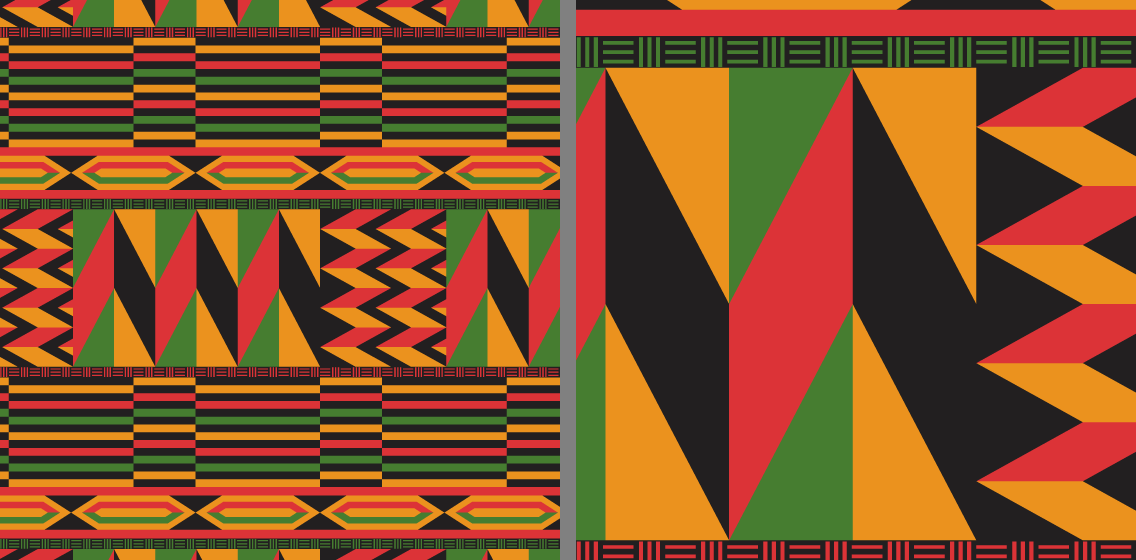
Left, the full canvas; right, a detail of the centre.
Write a Shadertoy shader that draws this pattern.

```glsl
// Woven strip cloth: bars, linked hexagons, woven borders, triangles and zigzags.

// Layout lengths are in design units, with GRID units to the canvas height.
const float GRID = 768.0;
const vec2 REPEAT = vec2(512.0, 466.0);
const vec2 ORIGIN = vec2(12.0, 37.0);     // top left corner of one repeat

// Band edges, measured down from the top of a repeat
const float BARS_TOP = 14.7;
const float BARS_END = 165.0;
const float HEX_TOP = 176.5;
const float HEX_END = 223.5;
const float WEAVE_TOP = 235.5;
const float PANEL_TOP = 250.0;

const float BAR_ROWS = 14.0;
const float BAR_PERIOD = REPEAT.x / 2.0;
const float WIDE_BAR = 171.0;
const float HEX_PERIOD = REPEAT.x / 3.0;
const float HEX_SLOPE = 1.55;
const float WEAVE_PERIOD = REPEAT.x / 18.0;
const float PANEL_START = 88.0;
const float TRIANGLES_WIDTH = 339.0;
const float TRIANGLE_COLUMNS = 6.0;
const float ZIGZAG_COUNT = 4.0;
const float ZIGZAG_REACH = 48.7;
const float RIBBON_WIDTH = 48.7;
const float RIBBON_SPACING = 76.0;
const int SAMPLES = 4;                    // antialiasing samples per axis

const vec3 BLACK = vec3(0.133, 0.122, 0.125);
const vec3 ORANGE = vec3(0.922, 0.573, 0.118);
const vec3 RED = vec3(0.863, 0.200, 0.216);
const vec3 GREEN = vec3(0.275, 0.490, 0.188);

// Offset bars cycling through three colours
vec3 bars(vec2 p) {
    float row = floor(p.y * BAR_ROWS / (BARS_END - BARS_TOP));
    float wide = step(mod(p.x, BAR_PERIOD), WIDE_BAR);
    if (mod(row, 2.0) != wide) return BLACK;
    float hue = mod(floor(row / 2.0), 3.0);
    return hue < 0.5 ? ORANGE : hue < 1.5 ? RED : GREEN;
}

// Hexagon with slanted ends; tip is its inset from the end of the cell
bool inHexagon(vec2 p, float tip, float halfHeight) {
    float y = abs(p.y);
    return y < halfHeight && abs(p.x) + HEX_SLOPE * y < HEX_PERIOD * 0.5 - tip;
}

// Chain of nested hexagons, with y running down from the centre line
vec3 hexagons(vec2 p) {
    p.x = mod(p.x, HEX_PERIOD) - HEX_PERIOD * 0.5;
    if (inHexagon(p, 32.0, 6.0)) return ORANGE;
    if (inHexagon(p, 15.0, 15.0)) return p.y < 0.0 ? RED : GREEN;
    return inHexagon(p, 0.0, 24.0) ? ORANGE : BLACK;
}

// Three parallel lines across x, bounded by halfLength along y
bool tripleLine(vec2 p, float spacing, float halfWidth, float halfLength) {
    float nearest = spacing * clamp(round(p.x / spacing), -1.0, 1.0);
    return abs(p.x - nearest) < halfWidth && abs(p.y) < halfLength;
}

// Alternating upright and level line groups
vec3 weave(vec2 p, vec3 thread) {
    p.y -= BARS_TOP * 0.5;
    float x = mod(p.x, WEAVE_PERIOD);
    bool level = tripleLine(vec2(p.y, x - 7.3), 4.3, 0.85, 7.0);
    bool upright = tripleLine(vec2(x - 21.6, p.y), 3.9, 0.95, 6.8);
    return level || upright ? thread : BLACK;
}

// Two rows of diagonally split cells
vec3 triangles(vec2 p, float height) {
    vec2 q = p * vec2(TRIANGLE_COLUMNS / TRIANGLES_WIDTH, 2.0 / height);
    vec2 cell = floor(q), f = fract(q);
    bool top = cell.y < 0.5;
    if (mod(cell.x + cell.y, 2.0) < 0.5 == top)
        return (f.x + f.y < 1.0) == top ? GREEN : RED;
    return (f.x > f.y) == top ? ORANGE : BLACK;
}

// Pair of folded ribbons, red on one slant and orange on the other
vec3 zigzags(vec2 p, float height) {
    float fold = fract(p.y * ZIGZAG_COUNT / height);
    float x = p.x - ZIGZAG_REACH * abs(2.0 * fold - 1.0);
    if (x < 0.0 || mod(x, RIBBON_SPACING) > RIBBON_WIDTH) return BLACK;
    return fold < 0.5 ? RED : ORANGE;
}

vec3 panel(vec2 p) {
    float height = REPEAT.y - PANEL_TOP;
    p.x = mod(p.x - PANEL_START, REPEAT.x);
    if (p.x < TRIANGLES_WIDTH) return triangles(p, height);
    return zigzags(p - vec2(TRIANGLES_WIDTH, 0.0), height);
}

// Stack the bands from the top of the repeat downward
vec3 cloth(vec2 p) {
    p = mod(p - ORIGIN, REPEAT);
    if (p.y < BARS_TOP) return weave(p, RED);
    if (p.y < BARS_END) return bars(p - vec2(0.0, BARS_TOP));
    if (p.y > PANEL_TOP) return panel(p - vec2(0.0, PANEL_TOP));
    if (p.y > WEAVE_TOP) return weave(p - vec2(0.0, WEAVE_TOP), GREEN);
    if (p.y < HEX_TOP || p.y > HEX_END) return RED;
    return hexagons(p - vec2(HEX_PERIOD * 0.5 * 0.0 + 85.5, 0.5 * (HEX_TOP + HEX_END)));
}

void mainImage(out vec4 fragColor, in vec2 fragCoord) {
    vec3 sum = vec3(0.0);
    for (int i = 0; i < SAMPLES * SAMPLES; i++) {
        vec2 jitter = (vec2(i % SAMPLES, i / SAMPLES) + 0.5) / float(SAMPLES) - 0.5;
        vec2 uv = (fragCoord + jitter) / iResolution.y;
        sum += cloth(vec2(uv.x, 1.0 - uv.y) * GRID);
    }
    fragColor = vec4(sum / float(SAMPLES * SAMPLES), 1.0);
}
```
